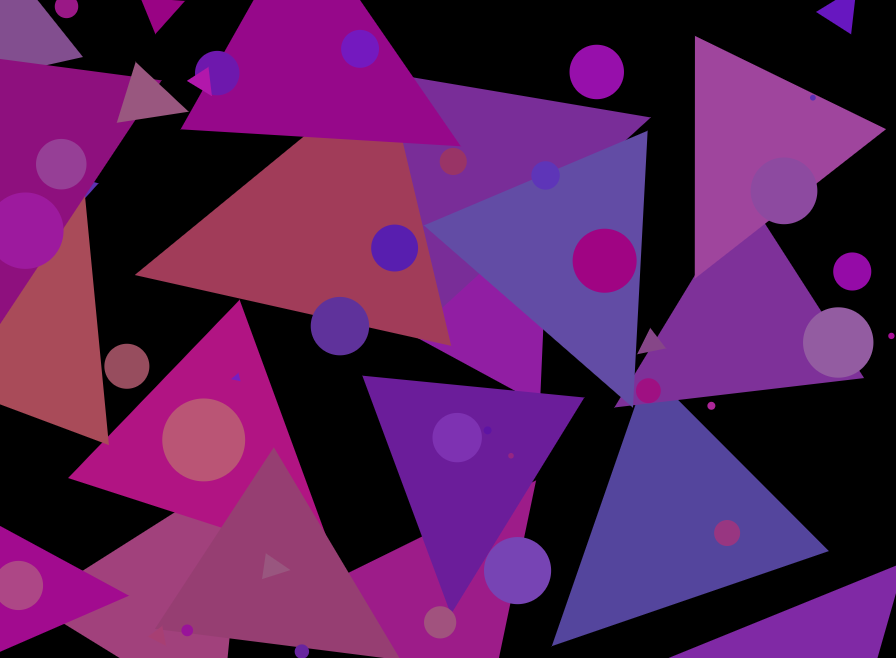
Reproduce this background procedurally as a WebGL 2 fragment shader.

```glsl
#version 300 es
precision highp float;
// Scattered flat triangles and discs in purple, magenta and rose on black.

uniform vec2 u_resolution;
out vec4 fragColor;

const int BIG_TRIANGLES = 19;
const int SHAPES = 58;

vec3 hash3(float n) {
    vec3 p = fract(vec3(n) * vec3(0.1031, 0.1030, 0.0973));
    p += dot(p, p.yzx + 33.33);
    return fract((p.xxy + p.yzz) * p.zyx);
}

// Isosceles triangle with sharp corners, apex at distance size from the centre.
float triangleDistance(vec2 p, float size, float angle) {
    float c = cos(angle), s = sin(angle);
    p = mat2(c, s, -s, c) * p;
    float sides = dot(vec2(abs(p.x), p.y), vec2(0.899, 0.438)) - 0.438 * size;
    return max(sides, -p.y - 0.6 * size);
}

// Weighted choice among five base tones, each slightly varied.
vec3 shapeColor(float pick, vec3 variation) {
    vec3 tone = vec3(0.64, 0.08, 0.58);                   // magenta
    if (pick > 0.32) tone = vec3(0.42, 0.15, 0.68);       // violet
    if (pick > 0.59) tone = vec3(0.67, 0.27, 0.42);       // rose
    if (pick > 0.77) tone = vec3(0.60, 0.30, 0.56);       // mauve
    if (pick > 0.94) tone = vec3(0.39, 0.29, 0.63);       // slate blue
    return clamp(tone + (variation - 0.5) * vec3(0.18, 0.14, 0.18), 0.0, 1.0);
}

void main() {
    float pixel = 1.0 / u_resolution.y;
    vec2 uv = gl_FragCoord.xy * pixel;
    vec2 extent = vec2(u_resolution.x * pixel, 1.0);
    vec3 color = vec3(0.0);

    // Paint from back to front: large triangles, then discs and small triangles.
    for (int i = 0; i < SHAPES; i++) {
        float id = float(i);
        vec3 place = hash3(id + 17.0);
        vec3 form = hash3(id + 131.0);
        float angle = 6.2832 * place.z;
        float dist;

        if (i < BIG_TRIANGLES) {
            // An even sequence with jitter leaves a few wide gaps.
            vec2 even = fract(0.5 + id * vec2(0.75488, 0.56984));
            vec2 center = even * 1.08 - 0.04 + (place.xy - 0.5) * 0.16;
            dist = triangleDistance(uv - center * extent, mix(0.19, 0.28, form.x), angle);
        } else {
            vec2 offset = uv - place.xy * extent;
            dist = i % 5 == 0
                ? triangleDistance(offset, 0.008 + 0.08 * form.x * form.x, angle)
                : length(offset) - mix(0.004, 0.069, pow(form.x, 1.3));
        }

        float coverage = clamp(0.5 - dist / pixel, 0.0, 1.0);
        vec3 tint = shapeColor(fract(0.1 + id * 0.61803), hash3(id + 271.0));
        color = mix(color, tint, coverage);
    }

    fragColor = vec4(color, 1.0);
}
```
